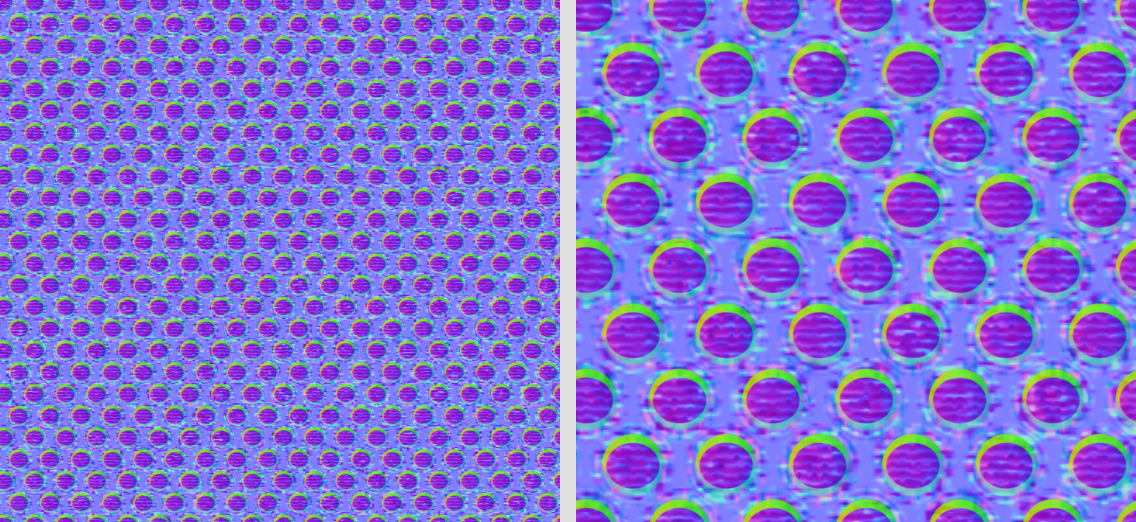
Left: the whole. Right: its middle third, enlarged.
A WebGL 2 fragment shader for this texture map:

```glsl
#version 300 es
precision highp float;

uniform vec2 u_resolution;
out vec4 fragColor;

// Layout: lengths are in units of one column width
const vec2 COUNT = vec2(18.0, 24.0);      // holes across, rows up
const float ROW_HEIGHT = 0.70;
const float ROW_SHIFT = 0.88;             // hole centre within its row
const vec2 COLUMN_SHIFT = vec2(0.61, 0.11); // even rows, odd rows
const float RIM_RADIUS = 0.328;
const float RIM_SOFTNESS = 0.045;         // blur of the lower rim
const vec2 FLOOR_CENTRE = vec2(0.0, -0.012);
const vec2 FLOOR_RADII = vec2(0.285, 0.245);

// Surface directions
const float FLOOR_SLOPE = -1.0;
const float WALL_SLOPE = 0.75;
const vec3 RIM_TOP = vec3(-0.12, 0.93, -0.68);
const vec3 RIM_BOTTOM = vec3(-0.12, 0.50, 0.55);
const float RIM_TURN = 0.72;

// Wear
const float STRIPES_PER_ROW = 7.0;
const float STRIPE_DEPTH = 0.45;
const float GRAIN_DEPTH = 1.15;
const float RIPPLE_DEPTH = 0.42;
const float RIPPLE_LENGTH = 0.090;
const float CALM_RADIUS = 0.50;
const vec2 GRAIN_WIDE = vec2(9.0, 14.0);  // grain cells per column and row
const vec2 GRAIN_TALL = vec2(18.0, 8.0);
const float TAU = 6.2831853;

float hash(vec2 cell, uint seed) {
    uvec2 c = uvec2(cell);
    uint h = c.x * 1597u + c.y * 51749u + seed * 7919u;
    h = h * 747796u + 28913u;
    h = ((h >> 15u) ^ h) * 668265u;
    h = ((h >> 13u) ^ h) * 374761u;
    h ^= h >> 16u;
    return float(h & 65535u) / 65535.0;
}

// Value noise from -1 to 1 that wraps after "period" cells
float wrappedNoise(vec2 p, vec2 period, uint seed) {
    vec2 i = floor(p);
    vec2 f = fract(p);
    f = f * f * (3.0 - 2.0 * f);
    vec2 a = mod(i, period);
    vec2 b = mod(i + 1.0, period);
    float low = mix(hash(a, seed), hash(vec2(b.x, a.y), seed), f.x);
    float high = mix(hash(vec2(a.x, b.y), seed), hash(b, seed), f.x);
    return 2.0 * mix(low, high, f.y) - 1.0;
}

// Offset from the nearest hole centre; also gives that hole's wrapped index
vec2 nearestHole(vec2 grid, out vec2 id) {
    vec2 best = vec2(9.0);
    float middleRow = floor(grid.y - ROW_SHIFT + 0.5);
    for (int j = -1; j <= 1; j++) {
        float row = middleRow + float(j);
        float shift = mod(row, 2.0) < 0.5 ? COLUMN_SHIFT.x : COLUMN_SHIFT.y;
        float column = floor(grid.x - shift + 0.5);
        vec2 d = grid - vec2(column + shift, row + ROW_SHIFT);
        d.y *= ROW_HEIGHT;
        if (dot(d, d) < dot(best, best)) {
            best = d;
            id = mod(vec2(column, row), COUNT);
        }
    }
    return best;
}

void main() {
    vec2 grid = gl_FragCoord.xy / u_resolution * COUNT;
    float pixel = COUNT.x / u_resolution.x;
    vec2 id = vec2(0.0);
    vec2 d = nearestHole(grid, id);
    float radius = length(d);
    vec2 dir = d / max(radius, 0.001);
    float wear = mix(0.5, 1.4, hash(id, 1u));

    // Sparse scratches: weak grain is suppressed, strong grain kept
    vec2 grain = vec2(
        wrappedNoise(grid * GRAIN_TALL, COUNT * GRAIN_TALL, 2u),
        wrappedNoise(grid * GRAIN_WIDE, COUNT * GRAIN_WIDE, 3u));
    vec2 scratch = 1.5 * grain * abs(grain);

    // Flat plate, with scratches and ripples dying away from each hole
    float fade = smoothstep(CALM_RADIUS, RIM_RADIUS + 0.02, radius);
    float ripple = sin(TAU * (radius - RIM_RADIUS) / RIPPLE_LENGTH);
    vec2 slope = vec2(0.7, 1.0) * scratch * GRAIN_DEPTH * fade;
    slope += dir * ripple * RIPPLE_DEPTH * wear * fade * (0.6 + 0.4 * grain.y);
    vec3 plate = normalize(vec3(slope, 1.0));

    // Striped hole floor, turning sideways near its wall
    vec2 u = (d - FLOOR_CENTRE) / FLOOR_RADII;
    float reach = length(u);
    float stripe = sin(TAU * (grid.y * STRIPES_PER_ROW + 0.2 * grain.x + hash(id, 4u)));
    vec2 tilt = vec2(0.10 - WALL_SLOPE * u.x * reach * reach, FLOOR_SLOPE);
    tilt += vec2(0.30, 0.65) * scratch * wear;
    tilt.y += STRIPE_DEPTH * stripe;
    vec3 floorNormal = normalize(vec3(tilt, 1.0));

    // Rim: steep at the top and left, shallow at the bottom
    float steep = smoothstep(-0.25, 0.55, dir.y - 0.25 * dir.x);
    vec3 rim = mix(RIM_BOTTOM, RIM_TOP, steep);
    rim.x -= RIM_TURN * dir.x * mix(0.5, 1.0, steep);
    rim.y -= 0.25 * dir.x * dir.x;
    rim.z -= 0.25 * max(-dir.x, 0.0) * steep;
    rim.xy += 0.30 * scratch * wear;
    rim /= max(length(rim), 1.0);

    float soft = max(pixel, RIM_SOFTNESS * (1.0 - steep));
    float inRim = 1.0 - smoothstep(-soft, soft, radius - RIM_RADIUS);
    float floorEdge = (reach - 1.0) * min(FLOOR_RADII.x, FLOOR_RADII.y);
    float inFloor = 1.0 - smoothstep(-pixel, pixel, floorEdge);
    vec3 normal = mix(mix(plate, rim, inRim), floorNormal, inFloor);

    fragColor = vec4(clamp(0.5 + 0.5 * normal, 0.0, 1.0), 1.0);
}
```
